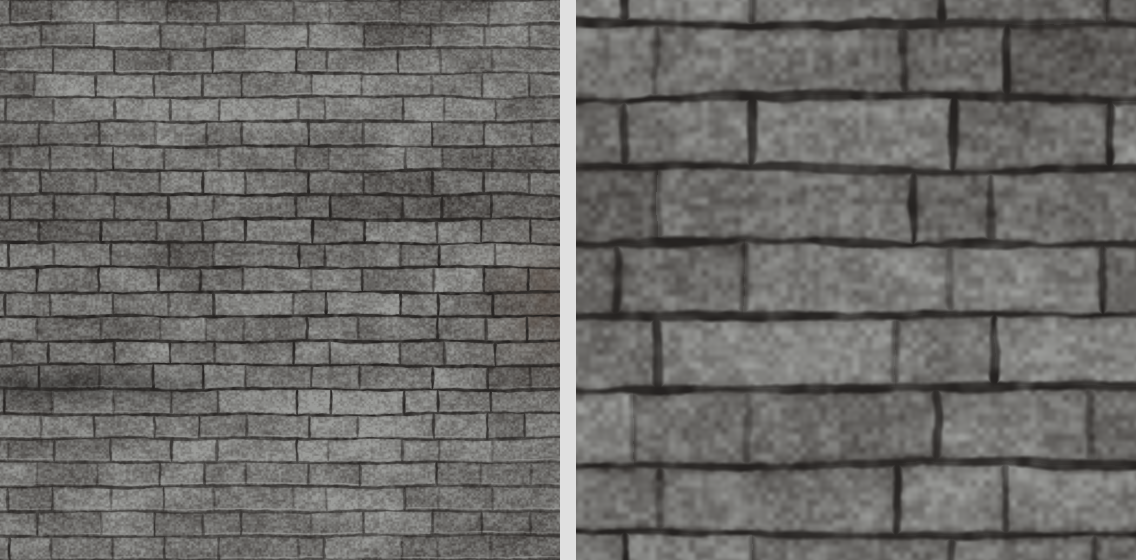
Left, the full canvas; right, a detail of the centre.
Give the GLSL for this texture, as a WebGL 2 fragment shader.

```glsl
#version 300 es
precision highp float;

uniform vec2 u_resolution;
out vec4 fragColor;

const float COURSES = 23.0;
const float BRICKS = 10.0;          // bricks in each course
const float JOINT_JITTER = 0.62;    // spread of joints, in brick lengths
const float ROW_JITTER = 0.14;      // drift between like courses
const float BED_HALF = 0.0017;
const float HEAD_HALF = 0.0015;
const float SOFTNESS = 0.0020;
const float WOBBLE = 0.0050;
const float ROUGHNESS = 0.0034;
const float BRICK_VARIATION = 0.56;
const float STAIN = 0.95;
const float GRAIN = 1.25;
const float EDGE_SHADE = 0.55;
const vec3 MORTAR = vec3(0.145, 0.135, 0.128);
const vec3 DARK_BRICK = vec3(0.34, 0.33, 0.32);
const vec3 PALE_BRICK = vec3(0.53, 0.53, 0.52);
const vec3 LIME = vec3(0.62, 0.62, 0.61);
const vec3 RUST = vec3(0.32, 0.26, 0.22);

// Integer hash, returns 0 to 1
float hash(vec2 p) {
    uvec2 q = uvec2(ivec2(floor(p))) * uvec2(1597334673u, 3812015801u);
    uint n = (q.x ^ q.y) * 1597334673u;
    n = (n ^ (n >> 15)) * 2246822519u;
    n ^= n >> 13;
    return float(n >> 8) / 16777216.0;
}

float noise(vec2 p) {
    vec2 cell = floor(p);
    vec2 f = fract(p);
    f = f * f * (3.0 - 2.0 * f);
    return mix(mix(hash(cell), hash(cell + vec2(1, 0)), f.x),
               mix(hash(cell + vec2(0, 1)), hash(cell + vec2(1, 1)), f.x), f.y);
}

float fbm(vec2 p) {
    float sum = 0.0;
    float weight = 0.5;
    for (int i = 0; i < 4; i++) {
        sum += weight * noise(p);
        p = p * 2.03 + 17.0;
        weight *= 0.5;
    }
    return sum / 0.9375;
}

// Joint position in brick lengths; like courses share most of their bond
float jointAt(float index, float row) {
    float id = mod(index, BRICKS);
    float bond = hash(vec2(id, mod(row, 2.0) + 70.0)) - 0.5;
    float drift = hash(vec2(id + 30.0, row)) - 0.5;
    return index + JOINT_JITTER * bond + ROW_JITTER * drift;
}

float stroke(float dist, float halfWidth, float blur) {
    return 1.0 - smoothstep(halfWidth - blur * 0.5, halfWidth + blur, dist);
}

void main() {
    vec2 uv = gl_FragCoord.xy / u_resolution;
    float blur = max(SOFTNESS, 1.0 / min(u_resolution.x, u_resolution.y));

    // Uneven courses with rough arrises
    vec2 p = uv;
    p.y += WOBBLE * (noise(uv * vec2(9.0, 23.0) + 5.0) - 0.5);
    p += ROUGHNESS * (vec2(fbm(uv * 55.0), fbm(uv * 55.0 + 90.0)) - 0.5);
    float row = floor(p.y * COURSES);
    float rowY = fract(p.y * COURSES);
    float bedDistance = min(rowY, 1.0 - rowY) / COURSES;

    // Nearest head joint and the brick to its side
    float x = p.x * BRICKS + 0.5 * mod(row, 2.0);
    float headDistance = 1.0;
    float headId = 0.0;
    float brick = floor(x) - 1.0;
    for (int i = -1; i <= 2; i++) {
        float index = floor(x) + float(i);
        float joint = jointAt(index, row);
        float d = abs(x - joint) / BRICKS;
        if (d < headDistance) {
            headDistance = d;
            headId = mod(index, BRICKS);
        }
        if (joint <= x) brick = index;
    }
    vec2 brickId = vec2(mod(brick, BRICKS), row);

    // Broad weathering: deep joints in the middle, worn ones above and below
    float weather = fbm(uv * vec2(3.0, 6.0) + 11.0);
    float middle = smoothstep(0.16, 0.40, uv.y) * (1.0 - smoothstep(0.60, 0.86, uv.y));
    float depth = clamp(0.60 + 0.40 * middle + 0.7 * (weather - 0.5), 0.35, 1.0);

    // Brick faces
    float grain = 0.6 * noise(uv * 256.0) + 0.4 * noise(uv * vec2(110.0, 170.0) + 40.0);
    float tone = 0.63 - 0.14 * middle;
    tone += BRICK_VARIATION * (hash(brickId + 200.0) - 0.5);
    tone += STAIN * (fbm(uv * vec2(14.0, 24.0)) + weather - 1.0);
    tone += GRAIN * (grain - 0.5);
    float edge = stroke(min(bedDistance, headDistance * 1.3), 0.0025, 0.0055);
    tone -= EDGE_SHADE * edge * noise(uv * vec2(45.0, 60.0) + 3.0) * (0.5 + depth);
    vec3 color = mix(DARK_BRICK, PALE_BRICK, clamp(tone, -0.6, 1.4));

    // Rusty patch and soot streak
    vec2 patchOffset = (uv - vec2(0.98, 0.46)) * vec2(11.0, 9.0);
    float rust = exp(-dot(patchOffset, patchOffset));
    color = mix(color, RUST, 0.7 * rust * fbm(uv * 35.0));
    float streakY = (uv.y - 0.31) / 0.025;
    float soot = exp(-streakY * streakY) * (1.0 - smoothstep(0.1, 0.6, uv.x));
    color *= 1.0 - 0.25 * soot;

    // Lime rim beside worn beds
    float rim = stroke(abs(rowY / COURSES - 0.0054), 0.0007, blur);
    color = mix(color, LIME, 0.8 * rim * (1.0 - 0.8 * middle) * noise(uv * vec2(16.0, 46.0)));

    // Dark joints of uneven width, broken by wear
    float spread = mix(0.5, 1.7, noise(uv * vec2(26.0, 46.0) + 60.0));
    float bed = stroke(bedDistance, BED_HALF * spread, blur) * depth;
    float headDepth = depth * mix(0.3, 1.25, hash(vec2(headId + 50.0, row)));
    float head = stroke(headDistance, HEAD_HALF * spread, blur) * min(headDepth, 1.0);
    float wear = mix(0.55, 1.1, noise(uv * 120.0 + 8.0));
    color = mix(color, MORTAR, min(max(bed, head) * wear, 1.0));

    fragColor = vec4(color, 1.0);
}
```
